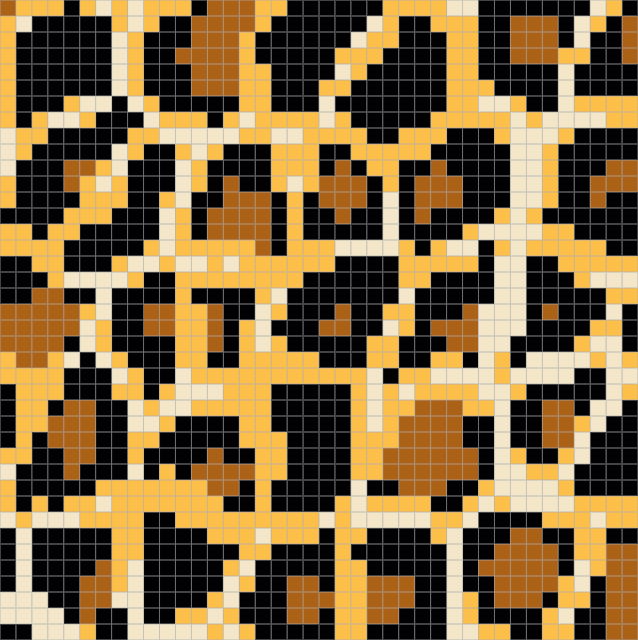
Reproduce this pattern procedurally as a WebGL 1 fragment shader.

```glsl
precision highp float;

uniform vec2 u_resolution;

float hash(vec2 p) {
  return fract(sin(dot(p, vec2(127.1, 311.7))) * 43758.5453);
}

vec2 hash2(vec2 p) {
  return vec2(hash(p), hash(p + 37.3));
}

float noise(vec2 p) {
  vec2 i = floor(p);
  vec2 f = fract(p);
  f = f * f * (3.0 - 2.0 * f);
  return mix(mix(hash(i), hash(i + vec2(1.0, 0.0)), f.x),
             mix(hash(i + vec2(0.0, 1.0)), hash(i + vec2(1.0, 1.0)), f.x), f.y);
}

vec2 seedPoint(vec2 id) {
  return id + 0.5 + 0.62 * (hash2(id) - 0.5);
}

// Seed of the Voronoi cell that holds p
vec2 nearestId(vec2 p) {
  vec2 best = vec2(0.0);
  float bestDist = 100.0;
  for (int y = -1; y <= 1; y++) {
    for (int x = -1; x <= 1; x++) {
      vec2 id = floor(p) + vec2(float(x), float(y));
      vec2 d = seedPoint(id) - p;
      if (dot(d, d) < bestDist) {
        bestDist = dot(d, d);
        best = id;
      }
    }
  }
  return best;
}

// Distance from p to the border of its Voronoi cell
float borderDistance(vec2 p, vec2 id) {
  vec2 a = seedPoint(id);
  float border = 100.0;
  for (int y = -2; y <= 2; y++) {
    for (int x = -2; x <= 2; x++) {
      if (x != 0 || y != 0) {
        vec2 b = seedPoint(id + vec2(float(x), float(y)));
        border = min(border, dot(0.5 * (a + b) - p, normalize(b - a)));
      }
    }
  }
  return border;
}

// Colour of one square of the chart
vec3 leopard(vec2 square) {
  vec3 black = vec3(0.005, 0.005, 0.015);
  vec3 gold = vec3(0.985, 0.75, 0.29);
  vec3 cream = vec3(0.955, 0.905, 0.79);
  vec3 brown = vec3(0.67, 0.38, 0.085);

  // Tall rosettes leaning to the right, with wobbly outlines
  vec2 p = vec2(square.x - 0.22 * square.y, square.y) / vec2(6.8, 8.0) + 11.0;
  p += 0.22 * (vec2(noise(p * 2.3), noise(p * 2.3 + 19.7)) - 0.5);
  vec2 id = nearestId(p);
  float border = borderDistance(p, id);

  // Gold channels with a patchy cream ridge
  float ridge = 0.16 * noise(p * 1.4 + 5.1) - 0.035;
  float channel = 0.13 + 0.12 * (noise(p * 3.7 + 8.4) - 0.5);
  if (border < ridge) return cream;
  if (border < channel) return gold;

  // Off-centre brown heart in most of the black spots
  vec2 fromHeart = p - seedPoint(id) - 0.16 * (hash2(id + 7.9) - 0.5);
  float heartSize = 0.12 + 0.25 * hash(id + 3.7);
  float heart = length(fromHeart) + 0.16 * (noise(p * 4.0 + 2.6) - 0.5);
  if (hash(id + 13.1) < 0.74 && heart < heartSize) return brown;
  return black;
}

void main() {
  vec2 grid = gl_FragCoord.xy / u_resolution * 40.0;
  vec3 color = leopard(floor(grid) + 0.5);

  // Thin grey lines between the squares
  vec2 toLine = abs(fract(grid + 0.5) - 0.5) / 40.0;
  vec2 soft = 0.5 / u_resolution;
  vec2 line = 1.0 - smoothstep(0.0009 - soft, 0.0009 + soft, toLine);
  color = mix(color, vec3(0.68), 0.62 * max(line.x, line.y));

  gl_FragColor = vec4(color, 1.0);
}
```
